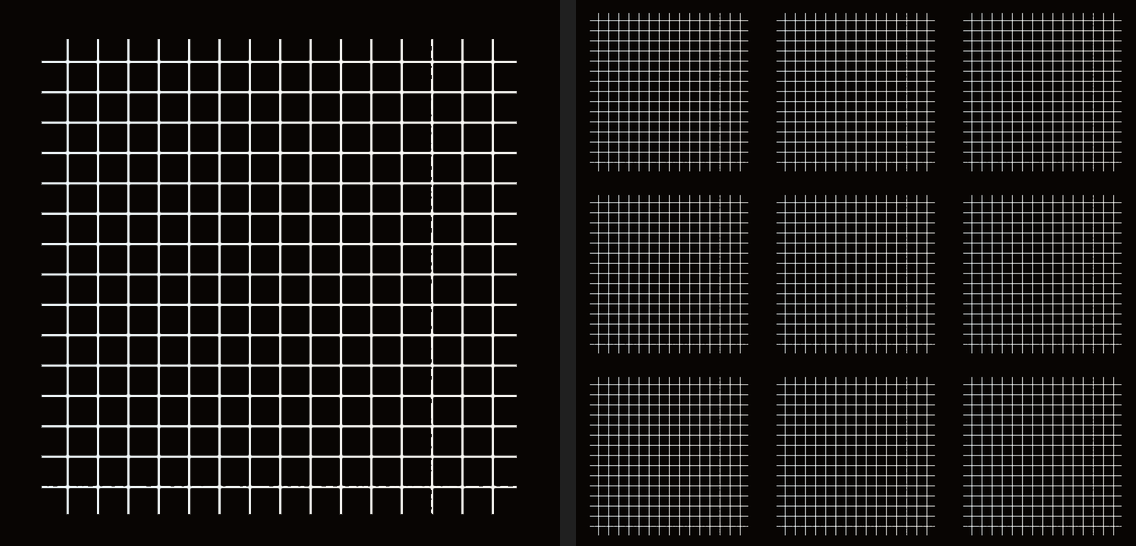
Left: one tile. Right: repeated 3 by 3.
This pattern is drawn by a WebGL 1 fragment shader. Its source:

```glsl
precision highp float;
// Draws a 15 by 15 lattice of soft white lines with free ends on near-black.
// Each axis folds to its nearest line; the two distances blend at crossings,
// and wrapping gradient noise nibbles one side of two worn lines.

uniform vec2 u_resolution;

// Lengths are fractions of the canvas height.
const float PITCH = 0.05562;
const float LAST_LINE = 7.0;            // line indices run from -7 to 7
const float HALF_WIDTH = 0.0020;
const float HALF_LENGTH = 0.4350;
const float EDGE_BLUR = 0.0011;
const float FILLET = 0.0030;
const float WEAR_DEPTH = 0.0014;
const float WEAR_REPEATS = 96.0;
const vec2 LATTICE_CENTRE = vec2(0.5133, 0.4973);
const vec2 END_SHIFT = vec2(-0.0020, -0.0040);
const vec3 BACKGROUND = vec3(0.03, 0.02, 0.01);
const vec3 COOL_WHITE = vec3(0.94, 0.97, 0.98);
const vec3 WARM_WHITE = vec3(0.97, 0.965, 0.95);

float hash(float n) {
  return fract(sin(n * 12.9898 + 4.137) * 4375.85);
}

// One-dimensional gradient noise that wraps after a whole period.
float gradientNoise(float x, float period) {
  float cell = floor(x);
  float f = x - cell;
  float slopeA = hash(mod(cell, period)) * 2.0 - 1.0;
  float slopeB = hash(mod(cell + 1.0, period)) * 2.0 - 1.0;
  float blend = f * f * f * (f * (f * 6.0 - 15.0) + 10.0);
  return 2.0 * mix(slopeA * f, slopeB * (f - 1.0), blend);
}

float nearestLine(float across) {
  return clamp(floor(across / PITCH + 0.5), -LAST_LINE, LAST_LINE);
}

// Signed distance to the nearest finite line, with slight width variation.
float lineDistance(float across, float along, float seed) {
  float index = nearestLine(across);
  float width = HALF_WIDTH * (0.94 + 0.12 * hash(index + seed));
  return max(abs(across - index * PITCH) - width, abs(along) - HALF_LENGTH);
}

// Depth bitten from one side of the chosen line; t spans the canvas once.
float wearDepth(float across, float wornIndex, float side, float t) {
  float offset = (across - wornIndex * PITCH) * side;
  float onLine = step(abs(across - wornIndex * PITCH), PITCH * 0.5);
  float bites = gradientNoise(t * WEAR_REPEATS, WEAR_REPEATS);
  return WEAR_DEPTH * onLine * step(0.0, offset) * smoothstep(0.02, 0.3, bites);
}

// Smooth union that rounds the inner corners of the cells.
float smoothUnion(float a, float b, float radius) {
  float h = max(radius - abs(a - b), 0.0) / radius;
  return min(a, b) - h * h * radius * 0.25;
}

void main() {
  vec2 uv = gl_FragCoord.xy / u_resolution;
  vec2 p = gl_FragCoord.xy / u_resolution.y - LATTICE_CENTRE;
  vec2 along = p - END_SHIFT;

  // Lines of each direction, with wear on one upright and the lowest level.
  float upright = lineDistance(p.x, along.y, 17.0);
  float level = lineDistance(p.y, along.x, 53.0);
  upright += wearDepth(p.x, 5.0, -1.0, uv.y);
  level += 0.7 * wearDepth(p.y, -LAST_LINE, 1.0, uv.x);
  float lattice = smoothUnion(upright, level, FILLET);

  // Soft edge, never narrower than the pixel footprint.
  float blur = max(EDGE_BLUR, 0.6 / u_resolution.y);
  float ink = 1.0 - smoothstep(-blur, blur, lattice);

  vec3 lineColour = mix(COOL_WHITE, WARM_WHITE, smoothstep(0.1, 0.7, uv.x));
  gl_FragColor = vec4(mix(BACKGROUND, lineColour, ink), 1.0);
}
```
